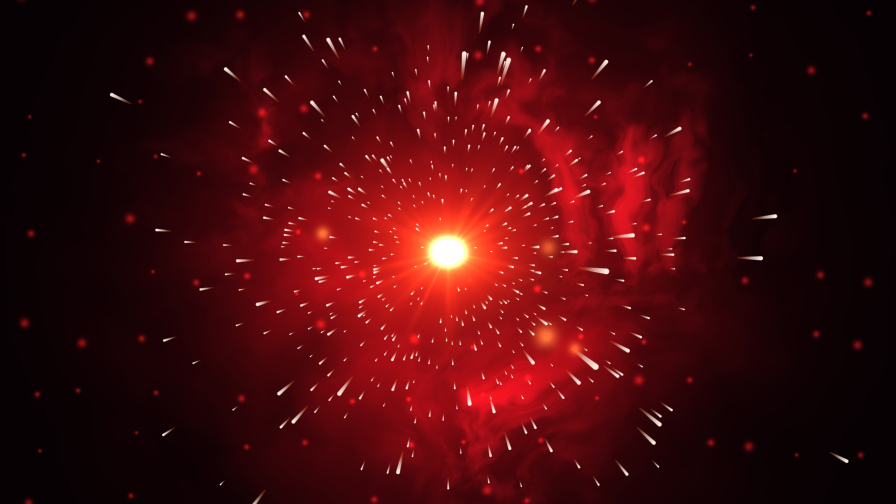
This background is drawn by a Shadertoy shader. Its source:

```glsl
#define TAU 6.2831853
#define NEBULA_RADIUS 0.45
#define NEBULA_SCALE 4.5
#define CORE_RADIUS 0.036
#define STREAK_LAYERS 4
#define EMBER_CELL 0.11
#define SPACE_COLOR vec3(0.025, 0.002, 0.010)
#define RED_COLOR vec3(0.66, 0.045, 0.075)
#define ORANGE_COLOR vec3(0.90, 0.40, 0.10)
#define CREAM_COLOR vec3(1.00, 0.92, 0.86)

vec4 hash4(vec2 cell) {
    vec4 seed = vec4(dot(cell, vec2(127.1, 311.7)), dot(cell, vec2(269.5, 183.3)),
                     dot(cell, vec2(419.2, 371.9)), dot(cell, vec2(73.7, 241.3)));
    return fract(sin(seed) * 43758.55);
}

float noise(vec2 p) {
    vec2 cell = floor(p), f = fract(p);
    f = f * f * (3.0 - 2.0 * f);
    float low = mix(hash4(cell).x, hash4(cell + vec2(1, 0)).x, f.x);
    float high = mix(hash4(cell + vec2(0, 1)).x, hash4(cell + vec2(1, 1)).x, f.x);
    return mix(low, high, f.y);
}

float fbm(vec2 p) {
    float sum = 0.0, amplitude = 0.5;
    for (int i = 0; i < 5; i++) {
        sum += amplitude * noise(p);
        p = mat2(1.6, 1.2, -1.2, 1.6) * p + 3.7;
        amplitude *= 0.5;
    }
    return sum;
}

float blob(vec2 p, vec2 center, float radius) {
    vec2 d = (p - center) / radius;
    return exp(-dot(d, d));
}

// Red gas: a broad radial glow broken into clouds
vec3 nebula(vec2 p) {
    float r = length(p);
    vec2 warp = vec2(fbm(p * 3.0 + 8.0), fbm(p * 3.0 + 21.0)) - 0.5;
    float cloud = fbm(p * NEBULA_SCALE + warp * 2.0);
    float wisps = fbm(p * 13.0 + warp * 5.0);
    float contrast = smoothstep(0.05, 0.35, r);
    float body = exp(-pow(r / NEBULA_RADIUS, 2.2));
    vec3 color = SPACE_COLOR + RED_COLOR * body * mix(1.0, 0.25 + 1.5 * cloud, contrast);

    // Denser banks to the right, below and upper left
    float banks = blob(p, vec2(0.32, 0.12), 0.20) + 0.8 * blob(p, vec2(0.10, -0.36), 0.15)
                + 0.6 * blob(p, vec2(-0.34, 0.20), 0.18) + 0.4 * blob(p, vec2(0.02, 0.36), 0.2);
    color += vec3(0.55, 0.06, 0.09) * banks * smoothstep(0.38, 0.8, wisps);

    // Small golden knots
    float knots = blob(p, vec2(-0.248, 0.037), 0.013) + blob(p, vec2(0.195, -0.168), 0.021)
                + 0.7 * blob(p, vec2(0.20, 0.008), 0.016) + 0.6 * blob(p, vec2(0.252, -0.192), 0.012);
    return color + vec3(0.5, 0.45, 0.16) * knots * (0.5 + wisps);
}

// Faint soft sparks on a jittered grid
vec3 embers(vec2 p) {
    vec2 cell = floor(p / EMBER_CELL);
    vec4 rnd = hash4(cell + 31.0);
    vec2 center = (cell + 0.25 + 0.5 * rnd.xy) * EMBER_CELL;
    float radius = mix(0.003, 0.009, rnd.z);
    return vec3(0.5, 0.06, 0.06) * blob(p, center, radius) * step(rnd.w, 0.5);
}

// Tapered radial streak in each occupied polar cell: x = cover, y = heat
vec2 streaks(vec2 p, float layer) {
    float spokes = 83.0 - 17.0 * layer;
    float ring = 0.045 + 0.012 * layer * layer;
    float size = 0.0022 + 0.0005 * layer * layer;
    float inner = 0.05 + 0.07 * layer;
    float reach = 0.36 + 0.13 * layer;

    float r = length(p);
    float turn = (atan(p.y, p.x) / TAU + 0.5) * spokes;
    float spoke = floor(turn);
    float shift = hash4(vec2(spoke, spokes)).x;
    float band = floor(r / ring + shift);
    vec4 rnd = hash4(vec2(spoke, band) + spokes * vec2(7.1, 3.7));

    float head = (band - shift + 0.55 + 0.33 * rnd.x) * ring;
    float len = ring * (0.18 + 0.32 * rnd.z) * min(1.0, 0.4 + 1.2 * head);
    float width = size * mix(0.5, 1.0, rnd.z * rnd.z);
    float across = (fract(turn) - mix(0.3, 0.7, rnd.y)) * TAU / spokes * r;
    float along = head - r;
    float tail = clamp(along / len, 0.0, 1.0);
    float d = length(vec2(across, along - tail * len)) - width * (1.0 - 0.6 * tail);

    float chance = (0.62 - 0.12 * layer) * smoothstep(inner, inner + 0.08, head)
                 * exp(-pow(head / reach, 3.0));
    float edge = 0.8 / iResolution.y;
    float cover = smoothstep(edge, -edge, d) * step(rnd.w, chance);
    return vec2(cover * (1.0 - 0.75 * tail), 1.0 - tail);
}

// White heart, yellow halo and fine rays
vec3 core(vec2 p) {
    float r = length(p * vec2(1.0, 1.2));
    vec2 direction = p / max(length(p), 0.0001);
    float rays = pow(noise(direction * 9.0 + 40.0), 3.0) * exp(-r * 13.0);
    return vec3(1.0, 0.9, 0.75) * 1.4 * exp(-pow(r / CORE_RADIUS, 4.0))
         + vec3(0.7, 0.52, 0.2) * exp(-pow(r / 0.055, 2.0))
         + ORANGE_COLOR * (exp(-r * 14.0) + 0.8 * rays);
}

void mainImage(out vec4 fragColor, in vec2 fragCoord) {
    vec2 p = (fragCoord - 0.5 * iResolution.xy) / iResolution.y;
    vec3 color = nebula(p) + embers(p) + core(p);
    for (int i = 0; i < STREAK_LAYERS; i++) {
        vec2 streak = streaks(p, float(i));
        vec3 tint = mix(ORANGE_COLOR, CREAM_COLOR, smoothstep(0.0, 0.6, streak.y));
        color = mix(color, max(color, tint), streak.x);
    }
    fragColor = vec4(clamp(color, 0.0, 1.0), 1.0);
}
```
